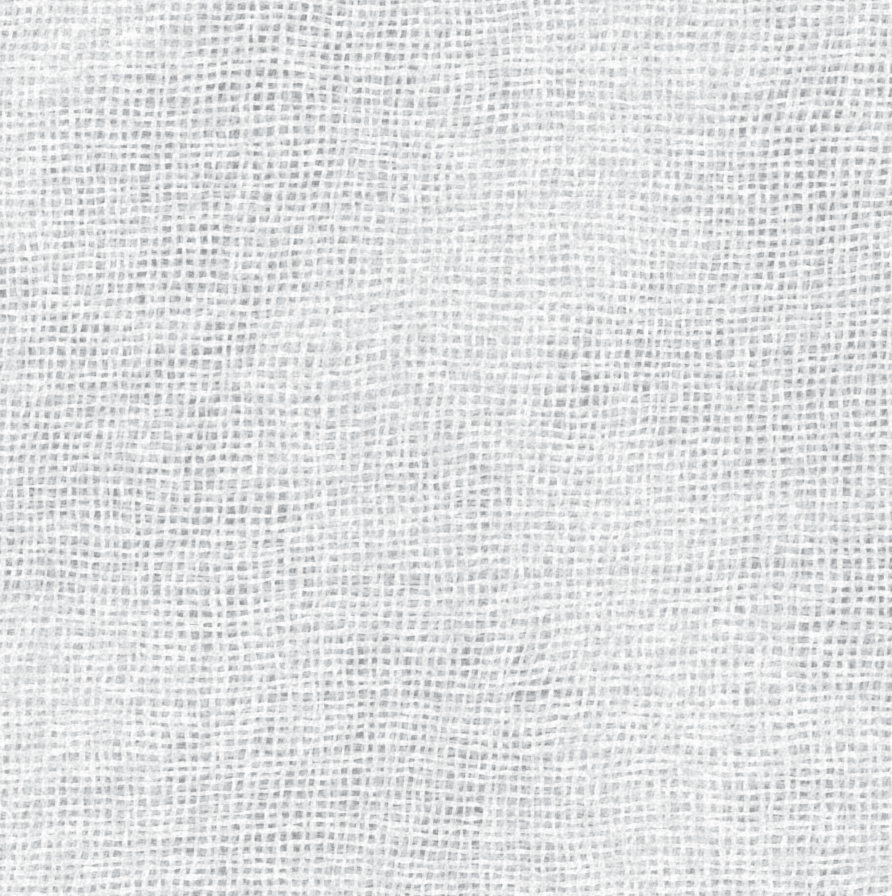
Write a WebGL 2 fragment shader that draws this texture.

```glsl
#version 300 es
precision highp float;
// Two layers of loose white cotton gauze with wavy, uneven threads.
uniform vec2 u_resolution;
out vec4 outColor;

float hash(vec2 p) {
  vec3 q = fract(p.xyx * vec3(0.1031, 0.1030, 0.0973));
  q += dot(q, q.yzx + 33.33);
  return fract((q.x + q.y) * q.z);
}

// Cellular noise: distance to the nearest scattered point
float cellular(vec2 p) {
  vec2 cell = floor(p);
  float nearest = 2.0;
  for (int y = -1; y <= 1; y++)
    for (int x = -1; x <= 1; x++) {
      vec2 c = cell + vec2(x, y);
      vec2 point = c + vec2(hash(c), hash(c + 57.3));
      nearest = min(nearest, length(p - point));
    }
  return nearest;
}

// Layered sines, roughly -1 to 1
float waves(vec2 p, float seed) {
  float sum = 0.0, gain = 0.5;
  for (int i = 0; i < 4; i++) {
    sum += gain * sin(p.x + seed + 1.3 * sin(p.y * 0.8 + seed * 1.7));
    p = mat2(0.8, 0.6, -0.6, 0.8) * p * 1.75 + 2.1;
    gain *= 0.6;
    seed += 3.7;
  }
  return sum;
}

// Parallel threads one unit apart: x is coverage, y is brightness of the thread
vec2 threads(float across, float along, float halfWidth, float seed) {
  vec2 best = vec2(0.0, 0.5);
  for (int i = -1; i <= 1; i++) {
    float id = floor(across) + float(i);
    float h = hash(vec2(id + 200.0, seed));
    float centre = id + 0.5 + 0.26 * (h - 0.5)
      + 0.07 * sin(along * 0.6 + h * 40.0) + 0.05 * sin(along * 2.1 + h * 90.0);
    float w = halfWidth * (0.75 + 0.5 * hash(vec2(id + 300.0, seed + 7.0))
      + 0.16 * sin(along * 1.3 + h * 70.0) + 0.14 * sin(along * 3.4 + h * 130.0));
    float cover = 1.0 - smoothstep(w - 0.09, w + 0.09, abs(across - centre));
    float shine = 0.5 + 0.3 * sin(along * 0.9 + h * 55.0) + 0.2 * sin(along * 2.7 + h * 25.0);
    if (cover > best.x) best = vec2(cover, shine);
  }
  return best;
}

// Pulls the cloth out of shape, in canvas units
vec2 drape(vec2 p, float seed) {
  return p + vec2(
    0.012 * waves(p * vec2(9.0, 6.0), seed) - 0.05 * p.y,
    0.011 * waves(p.yx * vec2(8.0, 6.0), seed + 5.0) - 0.02 * p.x);
}

void main() {
  vec2 p = gl_FragCoord.xy / u_resolution.y;
  float haze = smoothstep(-0.35, 0.75, waves(p * 8.0, 2.4));

  // Shaded gaps
  vec2 front = drape(p, 1.0) * vec2(78.0, 78.0);
  float gapTone = hash(floor(front) + 400.0);
  float tone = 0.62 + 0.12 * gapTone + 0.09 * haze;

  // Rear layer, partly seen through the gaps
  vec2 rear = drape(p + 0.37, 8.0) * vec2(73.0, 81.0);
  vec2 rearWarp = threads(rear.x, rear.y, 0.20, 11.0);
  vec2 rearWeft = threads(rear.y, rear.x, 0.20, 23.0);
  tone = mix(tone, 0.79 + 0.07 * rearWarp.y, rearWarp.x * 0.85);
  tone = mix(tone, 0.80 + 0.08 * rearWeft.y, rearWeft.x * 0.85);

  // Stray lint stretched along slanted directions
  vec2 slant = vec2(p.x - 0.35 * p.y, p.y + 0.2 * p.x);
  float upright = 1.0 - smoothstep(0.1, 0.45, cellular(slant * vec2(210.0, 55.0)));
  float level = 1.0 - smoothstep(0.1, 0.45, cellular(slant * vec2(50.0, 220.0) + 19.0));
  tone = mix(tone, 0.91, (0.35 + 0.25 * haze) * max(upright, level));

  // Front layer, each crossing passing over or under
  vec2 warp = threads(front.x, front.y, 0.19 + 0.03 * haze, 37.0);
  vec2 weft = threads(front.y, front.x, 0.20 + 0.03 * haze, 51.0);
  float over = 0.5 + 0.5 * sin(3.14159 * (floor(front.x) + floor(front.y) + 0.5));
  tone = mix(tone, 0.895 + 0.08 * warp.y, warp.x * 0.92);
  tone = mix(tone, 0.915 + 0.07 * weft.y, weft.x * 0.94);
  tone += 0.02 * warp.x * weft.x * over;

  // Fine fibre grain and broad folds
  tone += 0.11 * (cellular(p * vec2(230.0, 260.0)) - 0.47);
  tone += 0.07 * (cellular(slant * vec2(250.0, 110.0) + 7.0) - 0.47);
  tone += 0.008 * waves(p * vec2(12.0, 5.0), 6.0);
  tone = clamp(tone, 0.0, 0.985);

  // Gaps lean slightly blue, threads stay neutral
  float cool = 0.022 * smoothstep(0.97, 0.78, tone) * (0.5 + gapTone);
  outColor = vec4(tone + cool * vec3(-0.4, 0.0, 0.3), 1.0);
}
```
